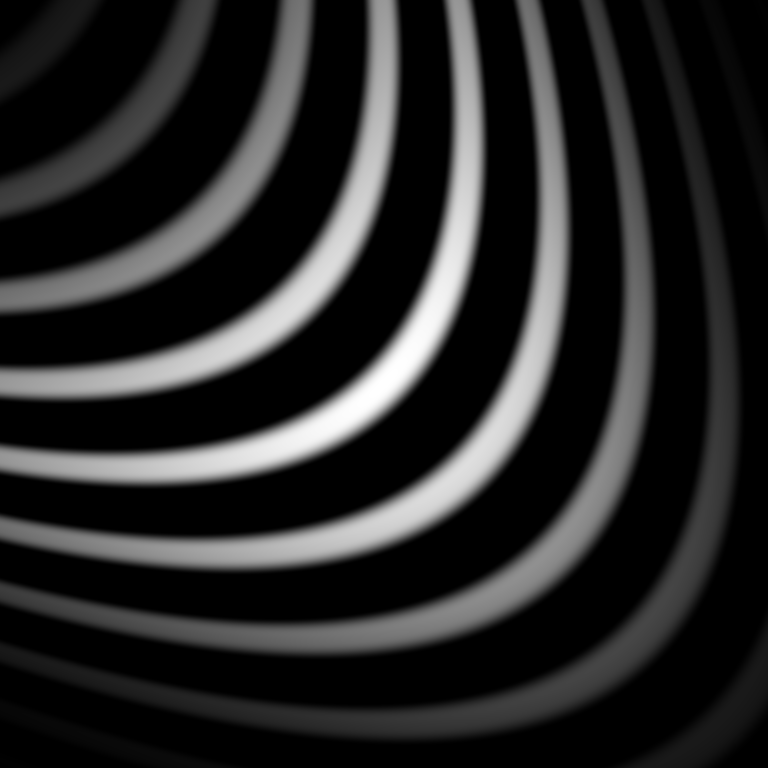
Reproduce this background procedurally as a WebGL 2 fragment shader.

```glsl
#version 300 es
precision highp float;
// Soft white parabolic bands on black, nested along the falling diagonal.
// A cosine repeats one parabola along its axis; Gaussian falloffs along and
// across that axis make the glow brightest at the centre of the canvas.

uniform vec2 u_resolution;
out vec4 fragColor;

const float BAND_FREQUENCY = 20.0;  // radians per unit along the axis
const float BEND = 0.8;             // curvature of each parabola
const float FADE_ALONG = 1.5;       // dimming from band to band
const float FADE_ACROSS = 0.75;     // dimming toward the ends of a band
const vec3 BACKGROUND = vec3(0.0);
const vec3 BAND_COLOR = vec3(1.0);

// Axes turned by 45 degrees: x runs to the lower right, y to the upper right.
vec2 toDiagonal(vec2 p) {
    return vec2(p.x - p.y, p.x + p.y) * inversesqrt(2.0);
}

// Rounded crest with a soft edge, black over half of each period.
float bandProfile(float depth) {
    return smoothstep(0.0, 1.0, cos(BAND_FREQUENCY * depth));
}

// Brightness envelope, following the bent bands.
float glow(float depth, float across) {
    return exp(-FADE_ALONG * depth * depth - FADE_ACROSS * across * across);
}

void main() {
    // Centred coordinates, -1 to 1 over the shorter side
    vec2 p = (2.0 * gl_FragCoord.xy - u_resolution) / min(u_resolution.x, u_resolution.y);
    vec2 diagonal = toDiagonal(p);

    // Constant along each parabola
    float depth = diagonal.x + BEND * diagonal.y * diagonal.y;

    float light = bandProfile(depth) * glow(depth, diagonal.y);
    fragColor = vec4(mix(BACKGROUND, BAND_COLOR, light), 1.0);
}
```
